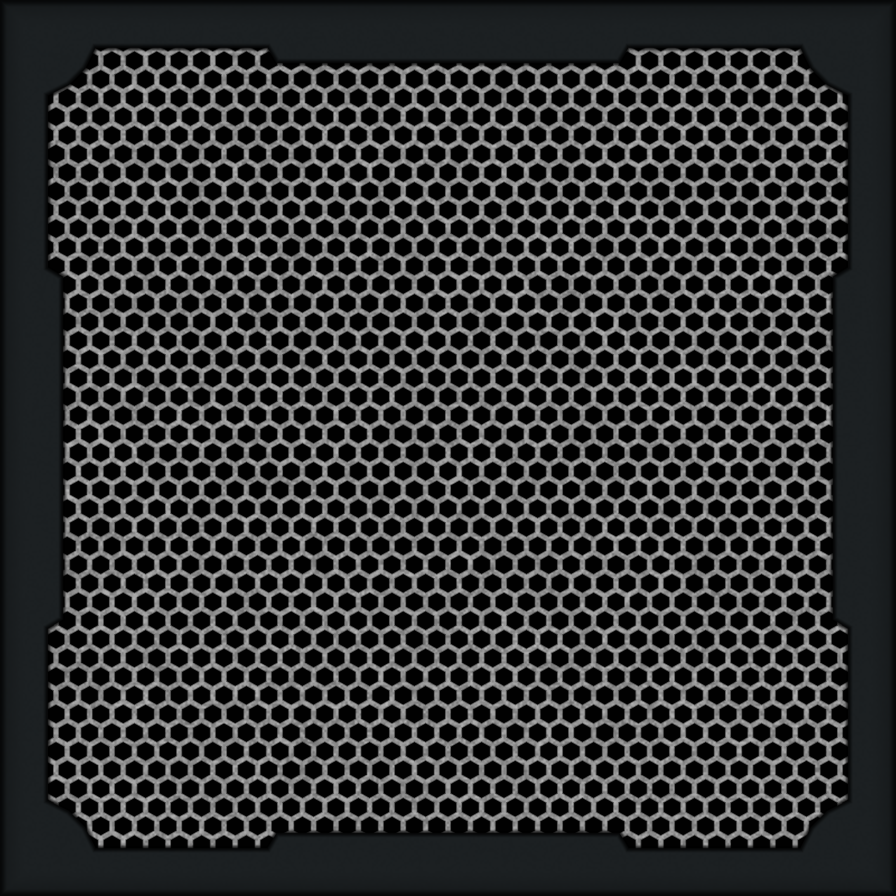
A WebGL 1 fragment shader for this texture:

```glsl
precision highp float;
// Hexagonal wire mesh over black, seen through a notched opening in a dark panel.
// The mesh is two interleaved lattices of cells; the opening is a box with
// wedges cut from its corners and sides. Grain on the wire is value noise.

uniform vec2 u_resolution;

#define CELLS vec2(40.0, 24.0)    // columns, and pairs of rows
#define CELL_SHIFT vec2(0.0, 0.375)
#define WIRE_HALF 0.138           // half wire width, in cell widths
#define OPENING_HALF 0.4466
#define NOTCH_LEVEL 0.4297        // distance of the side notches from the centre
#define NOTCH_HALF 0.1914
#define GRAIN_SCALE 380.0
#define WIRE_LIGHT vec3(0.575)
#define WIRE_EDGE vec3(0.22)
#define HOLE_COLOR vec3(0.004)
#define PANEL_COLOR vec3(0.108, 0.124, 0.132)

float hash(vec2 p) {
  vec3 q = fract(vec3(p.xyx) * 0.1031);
  q += dot(q, q.yzx + 33.33);
  return fract((q.x + q.y) * q.z);
}

float valueNoise(vec2 p) {
  vec2 i = floor(p), f = fract(p);
  f = f * f * (3.0 - 2.0 * f);
  return mix(mix(hash(i), hash(i + vec2(1.0, 0.0)), f.x),
             mix(hash(i + vec2(0.0, 1.0)), hash(i + 1.0), f.x), f.y);
}

// Distance to the nearest cell wall, in cell widths
float wallDistance(vec2 uv) {
  vec2 g = uv * CELLS - CELL_SHIFT;
  vec2 stretch = vec2(1.0, 1.7320508);
  vec2 a = (fract(g + 0.5) - 0.5) * stretch;
  vec2 b = (fract(g) - 0.5) * stretch;
  vec2 c = abs(dot(a, a) < dot(b, b) ? a : b);
  return 0.5 - max(c.x, dot(c, vec2(0.5, 0.8660254)));
}

// Trapezoid of panel reaching in along the side that faces +y
float notch(vec2 q) {
  float depth = q.y - NOTCH_LEVEL;
  return max(-depth, (q.x - NOTCH_HALF - 0.6 * depth) / 1.166);
}

// Signed distance to the opening, negative inside
float opening(vec2 p) {
  vec2 q = abs(p);
  float box = max(q.x, q.y) - OPENING_HALF;
  float corner = max((0.8281 - q.x - q.y) / 1.4142,
                     (1.2331 - q.x - q.y - min(q.x, q.y)) / 2.2361);
  return max(box, -min(corner, min(notch(q), notch(q.yx))));
}

void main() {
  vec2 uv = gl_FragCoord.xy / u_resolution;
  float pixel = 1.0 / min(u_resolution.x, u_resolution.y);

  // Rounded wire with fine grain and faint broad wear
  float wall = wallDistance(uv);
  float blur = 0.55 * pixel * CELLS.x;
  float wire = 1.0 - smoothstep(WIRE_HALF - blur, WIRE_HALF + blur, wall);
  float crown = 1.0 - smoothstep(0.45 * WIRE_HALF, 1.05 * WIRE_HALF, wall);
  float grain = valueNoise(uv * GRAIN_SCALE) - 0.5;
  float fleck = valueNoise(uv * GRAIN_SCALE * vec2(0.45, 0.6) + 71.0) - 0.5;
  float wear = valueNoise(uv * 28.0 + 13.0) - 0.5;
  vec3 metal = mix(WIRE_EDGE, WIRE_LIGHT, crown);
  metal *= 1.0 + 0.32 * grain + 0.16 * fleck + 0.08 * wear;
  vec3 mesh = mix(HOLE_COLOR, metal, wire);

  // Shadow cast on the mesh by the rim of the opening
  float d = opening(uv - 0.5);
  mesh *= mix(0.25, 1.0, smoothstep(0.0, 0.005, -d));

  // Panel darkens at its outer edge and along the rim
  vec2 toEdge = min(uv, 1.0 - uv);
  float border = min(toEdge.x, toEdge.y);
  vec3 panel = PANEL_COLOR * mix(0.3, 1.0, smoothstep(0.0, 0.009, border));
  panel *= mix(0.82, 1.0, smoothstep(0.0, 0.03, border));
  panel *= mix(0.2, 1.0, smoothstep(0.0, 0.006, d));
  panel *= 1.0 + 0.03 * grain;

  float cover = smoothstep(-0.7 * pixel, 0.7 * pixel, d);
  gl_FragColor = vec4(mix(mesh, panel, cover), 1.0);
}
```
